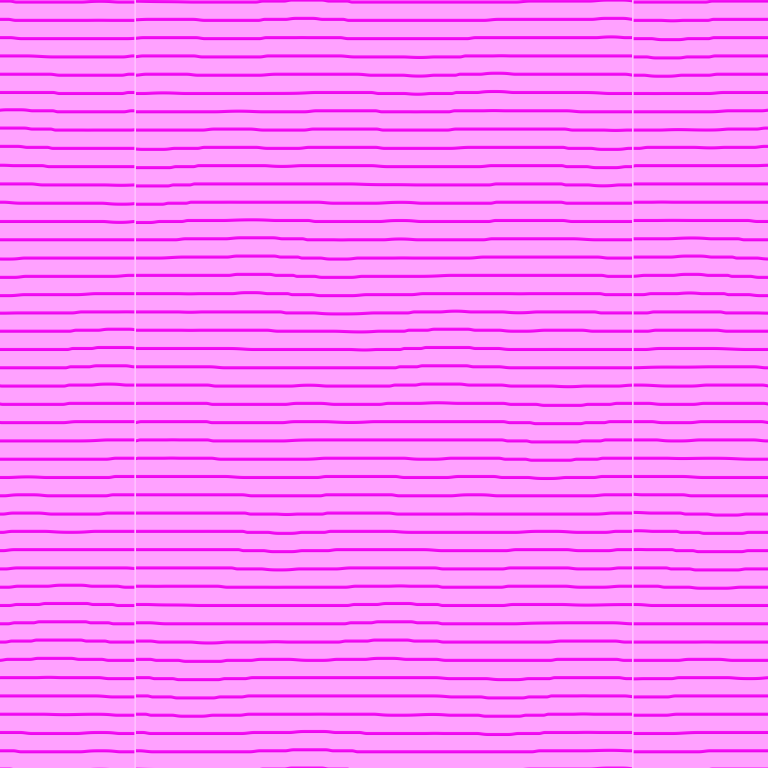
This pattern is drawn by a WebGL 1 fragment shader. Its source:

```glsl
precision highp float;

uniform vec2 u_resolution;

const float TAU = 6.2831853;
const float ROWS = 42.0;
const float ROW_PHASE = 0.085;
const float LINE_WIDTH = 0.004;
const float STEP_HEIGHT = 0.0013;
const float SEAM_OFFSET = 0.324;
const float SEAM_WIDTH = 0.002;

const vec3 PAPER = vec3(1.0, 0.63, 1.0);
const vec3 INK_LIGHT = vec3(0.96, 0.06, 0.96);
const vec3 INK_DARK = vec3(0.92, 0.02, 0.93);
const vec3 SEAM = vec3(1.0, 0.76, 1.0);

// Antialiased band: 1 inside, 0 outside, with an edge one pixel wide
float band(float dist, float width, float pixel) {
    return clamp((0.5 * width - abs(dist)) / pixel + 0.5, 0.0, 1.0);
}

// Layered sines with whole frequencies, so they wrap on both axes
float wave(vec2 p, float phase) {
    float sum = 0.55 * sin(TAU * (3.0 * p.x + p.y) + phase);
    sum += 0.45 * sin(TAU * (5.0 * p.x - 2.0 * p.y) + 1.7 + phase);
    sum += 0.35 * sin(TAU * (2.0 * p.x + 3.0 * p.y) + 4.1);
    sum += 0.25 * sin(TAU * (7.0 * p.x + 4.0 * p.y) + 2.6);
    return sum;
}

// Long flat runs joined by short ramps
float softStairs(float height) {
    return floor(height) + smoothstep(0.38, 0.62, fract(height));
}

// Signed distance to the nearest line, in canvas units
float lineDistance(vec2 uv, float phase) {
    float rowPos = (1.0 - uv.y) * ROWS - ROW_PHASE;
    float row = floor(rowPos + 0.5);
    float shift = STEP_HEIGHT * softStairs(wave(vec2(uv.x, row / ROWS), phase) + 0.5);
    return (rowPos - row) / ROWS + shift - 0.5 * STEP_HEIGHT;
}

void main() {
    vec2 uv = gl_FragCoord.xy / u_resolution;
    vec2 pixel = 1.0 / u_resolution;

    // Two seams split off a centre panel; the outer panel wraps round the sides
    float seamDist = abs(uv.x - 0.5) - SEAM_OFFSET;
    float phase = seamDist < 0.0 ? 0.0 : 1.3;

    // Wavering lines, slightly darker along their lower edge
    float dist = lineDistance(uv, phase);
    float shade = smoothstep(-0.25 * LINE_WIDTH, 0.25 * LINE_WIDTH, dist);
    vec3 ink = mix(INK_LIGHT, INK_DARK, shade);
    vec3 color = mix(PAPER, ink, band(dist, LINE_WIDTH, pixel.y));

    // Pale seams cut through the lines
    color = mix(color, SEAM, band(seamDist, SEAM_WIDTH, pixel.x));

    gl_FragColor = vec4(color, 1.0);
}
```
